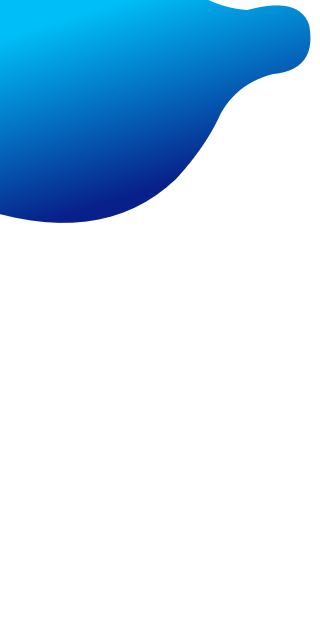
A Shadertoy shader for this background:

```glsl
// Draws a glossy blue liquid blob hanging from the top left of a white page.

const vec2 DESIGN_SIZE = vec2(384.0, 768.0);
const vec3 PAPER = vec3(1.0);
const vec3 CYAN = vec3(0.0, 0.745, 0.97);
const vec3 NAVY = vec3(0.03, 0.13, 0.54);
const int CURVES = 8;
const int STEPS = 14;

// Outline as knot, control, knot, ... in design units, y pointing down
const vec2 OUTLINE[17] = vec2[17](
    vec2(-30.0, -30.0), vec2(110.0, -30.0),
    vec2(235.0, -8.0), vec2(265.0, 10.0),
    vec2(297.0, 12.0), vec2(359.0, -5.0),
    vec2(371.0, 30.0), vec2(381.0, 84.0),
    vec2(327.0, 89.0), vec2(285.0, 100.0),
    vec2(265.0, 136.0), vec2(247.0, 176.0),
    vec2(211.0, 215.0), vec2(131.0, 291.0),
    vec2(0.0, 257.0), vec2(-15.0, 252.5),
    vec2(-30.0, 247.0));

vec2 quadraticBezier(vec2 a, vec2 control, vec2 b, float t) {
    return mix(mix(a, control, t), mix(control, b, t), t);
}

float segmentDistance(vec2 p, vec2 a, vec2 b) {
    vec2 edge = b - a;
    float along = clamp(dot(p - a, edge) / dot(edge, edge), 0.0, 1.0);
    return length(p - a - edge * along);
}

// True when a ray going right from p crosses the edge
bool crossesEdge(vec2 p, vec2 a, vec2 b) {
    if ((a.y > p.y) == (b.y > p.y)) return false;
    return p.x < a.x + (b.x - a.x) * (p.y - a.y) / (b.y - a.y);
}

// Signed distance to the closed outline, negative inside
float blobDistance(vec2 p) {
    vec2 last = OUTLINE[2 * CURVES];
    float nearest = segmentDistance(p, last, OUTLINE[0]);
    bool inside = crossesEdge(p, last, OUTLINE[0]);
    vec2 from = OUTLINE[0];
    for (int i = 0; i < CURVES; i++) {
        for (int j = 1; j <= STEPS; j++) {
            float t = float(j) / float(STEPS);
            vec2 to = quadraticBezier(OUTLINE[2 * i], OUTLINE[2 * i + 1], OUTLINE[2 * i + 2], t);
            nearest = min(nearest, segmentDistance(p, from, to));
            if (crossesEdge(p, from, to)) inside = !inside;
            from = to;
        }
    }
    return inside ? -nearest : nearest;
}

// Tilted ramp from bright top left to deep lower right
vec3 blobColor(vec2 p, vec2 direction, float start, float end) {
    float depth = (dot(p, direction) - start) / (end - start);
    return mix(CYAN, NAVY, clamp(depth, 0.0, 1.0));
}

void mainImage(out vec4 fragColor, in vec2 fragCoord) {
    vec2 uv = fragCoord / iResolution.xy;
    vec2 p = vec2(uv.x, 1.0 - uv.y) * DESIGN_SIZE;
    float pixel = DESIGN_SIZE.y / iResolution.y;

    // Blob over paper with a one pixel soft edge
    float coverage = clamp(0.5 - blobDistance(p) / pixel, 0.0, 1.0);
    vec3 fill = blobColor(p, vec2(0.3, 0.954), 45.0, 270.0);
    fragColor = vec4(mix(PAPER, fill, coverage), 1.0);
}
```
